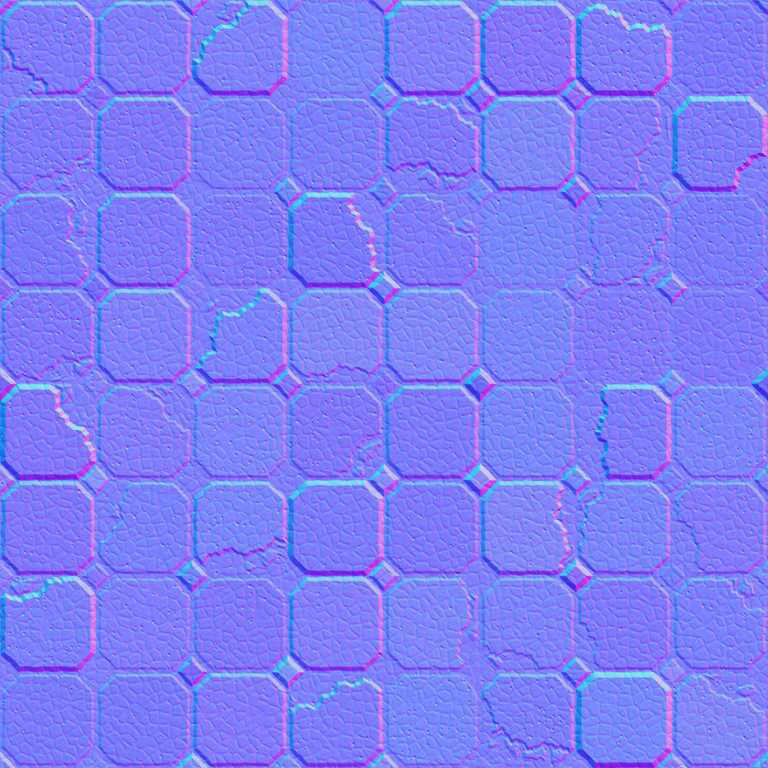
Give the GLSL for this texture map, as a WebGL 1 fragment shader.

```glsl
precision highp float;
uniform vec2 u_resolution;

#define TILES 8.0
#define SEED 17.3
#define CORNER 0.18
#define BEVEL 0.052
#define STEEPNESS 1.25
#define CHIP_CHANCE 0.26
#define PITS_PER_TILE 14.0
#define PIT_DEPTH 0.012
#define GRAIN 0.0042
#define TILT vec2(0.10, 0.15)
#define SAMPLE_STEP 0.009

vec2 hash2(vec2 p) {
  vec3 q = fract((p.xyx + SEED) * vec3(0.1031, 0.1030, 0.0973));
  q += dot(q, q.yzx + 33.33);
  return fract((q.xx + q.yz) * q.zy);
}

// Wrapping cellular noise: nearest distance, second distance, cell value
vec3 cellular(vec2 p, float period) {
  vec2 base = floor(p);
  vec3 best = vec3(8.0, 8.0, 0.0);
  for (int j = -1; j <= 1; j++) {
    for (int i = -1; i <= 1; i++) {
      vec2 cell = base + vec2(float(i), float(j));
      vec2 rnd = hash2(mod(cell, period));
      float d = length(cell + rnd - p);
      if (d < best.x) best = vec3(d, best.x, fract(rnd.x * 7.0 + rnd.y * 13.0));
      else best.y = min(best.y, d);
    }
  }
  return best;
}

float zigzag(float t) { return abs(fract(t) - 0.5) - 0.25; }

float octagon(vec2 q, float halfSize) {
  vec2 a = abs(q);
  float sides = max(a.x, a.y) - halfSize;
  return max(sides, (a.x + a.y - 2.0 * halfSize + CORNER) * 0.7071);
}

// Signed distance beyond the jagged break lines of a tile
float breakLine(vec2 q, vec2 id) {
  float cut = -1.0;
  for (int k = 0; k < 2; k++) {
    vec2 rnd = hash2(id + 41.0 + 23.0 * float(k));
    vec2 shape = hash2(id + 97.0 + 31.0 * float(k));
    float angle = 6.2832 * rnd.y;
    vec2 dir = vec2(cos(angle), sin(angle));
    float t = dot(q, vec2(-dir.y, dir.x));
    float jag = 0.2 * zigzag(t * 1.7 + shape.y) + 0.1 * zigzag(t * 4.3 + shape.x * 5.0)
              + 0.04 * zigzag(t * 11.0 + shape.y * 9.0);
    float line = dot(q, dir) - mix(0.24, 0.42, shape.x) + jag;
    if (rnd.x < CHIP_CHANCE) cut = max(cut, line);
  }
  return cut;
}

// Plateau whose bevel grows wider and steeper with its rise
float plateau(float d, float rise) {
  float slope = STEEPNESS * mix(0.22, 1.0, rise) * smoothstep(0.0, 0.06, rise);
  return slope * clamp(-d, 0.0, BEVEL * mix(0.3, 1.0, rise));
}

float tileRise(vec2 id, float cut) {
  float r = hash2(id + 7.0).x;
  return cut > -0.99 ? max(r * r, 0.3) : r * r;
}

float diamond(vec2 p, out float rise) {
  vec2 rnd = hash2(mod(floor(p + 0.5), TILES) + 211.0);
  vec2 a = abs(fract(p + 0.5) - 0.5);
  rise = rnd.x * rnd.x;
  return (a.x + a.y - mix(0.14, 0.18, rise)) * 0.7071;
}

float pits(vec2 p, float density) {
  vec2 c = p * PITS_PER_TILE;
  vec2 id = mod(floor(c), PITS_PER_TILE * TILES);
  vec2 kind = hash2(id + 5.0);
  float d = length(fract(c) - mix(vec2(0.3), vec2(0.7), hash2(id + 61.0)));
  return step(kind.x, density) * (1.0 - smoothstep(0.0, mix(0.12, 0.3, kind.y), d));
}

float height(vec2 p) {
  vec2 id = mod(floor(p), TILES);
  vec2 q = fract(p) - 0.5;
  vec3 coarse = cellular(p * 9.0, 9.0 * TILES);
  float fine = cellular(p * 23.0, 23.0 * TILES).x;
  float wobble = 0.012 * (coarse.x - 0.45);

  // Tile, its sunken bed and the shards along its break
  float cut = breakLine(q, id);
  float rise = tileRise(id, cut);
  float oct = octagon(q, mix(0.468, 0.497, rise)) + wobble;
  float h = plateau(max(oct, cut), rise);
  h = max(h, 0.18 * clamp(-oct, 0.0, 0.015));
  vec3 shard = cellular(p * 4.0, 4.0 * TILES);
  float shardEdge = max(max(oct, 0.012 - cut), max(cut - 0.16, 0.015 - 0.125 * (shard.y - shard.x)));
  h = max(h, step(shard.z, 0.55) * plateau(shardEdge, 0.3));

  float studRise;
  float stud = diamond(p, studRise) + wobble;
  h = max(h, plateau(stud, studRise));

  // Worn stone surface
  float wear = hash2(id + 151.0).x;
  h -= PIT_DEPTH * pits(p, 0.04 + 0.26 * wear * wear);
  return h + GRAIN * (0.6 * fine + smoothstep(0.0, 0.35, coarse.y - coarse.x));
}

void main() {
  vec2 p = gl_FragCoord.xy / u_resolution * TILES;
  vec2 e = vec2(SAMPLE_STEP, 0.0);
  vec2 slope = vec2(height(p + e.xy) - height(p - e.xy),
                    height(p + e.yx) - height(p - e.yx)) / (2.0 * SAMPLE_STEP);

  // Each stone leans a little its own way
  vec2 id = mod(floor(p), TILES);
  vec2 q = fract(p) - 0.5;
  float face = max(octagon(q, 0.47), breakLine(q, id));
  float studRise;
  float stud = diamond(p, studRise);
  vec2 studLean = hash2(mod(floor(p + 0.5), TILES) + 307.0) - 0.5;
  slope += TILT * (hash2(id + 263.0) - 0.5) * smoothstep(0.0, 0.03, -face);
  slope += 2.5 * TILT * studLean * smoothstep(0.0, 0.02, -stud) * smoothstep(0.0, 0.1, studRise);

  vec3 n = normalize(vec3(-slope, 1.0));
  gl_FragColor = vec4(vec2(0.493, 0.498) + 0.5 * n.xy, 0.98 - 0.2 * (1.0 - n.z), 1.0);
}
```
